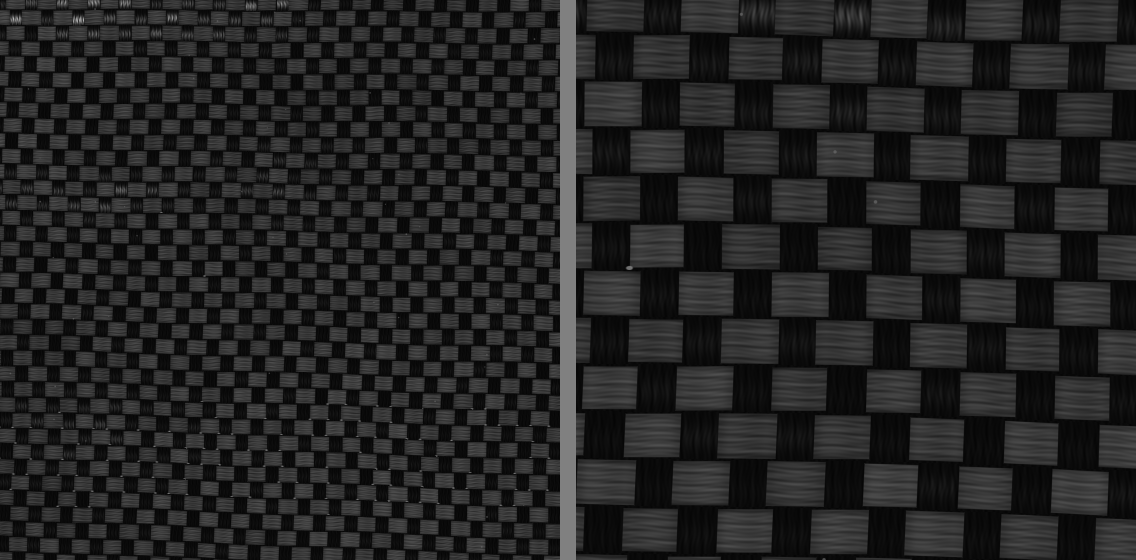
Left: the whole. Right: its middle third, enlarged.
Give the GLSL for this texture, as a WebGL 1 fragment shader.

```glsl
precision highp float;
// Dark plain-weave carbon cloth: grey horizontal tows in a checker layout over
// near-black vertical tows. A slightly fanned grid places the tows; layered
// sines make the fibres, hashes vary each tow, cellular noise scatters dust.
uniform vec2 u_resolution;

#define COLS 17.8            // tows across, per row
#define ROWS 35.6            // rows down
#define ORIGIN vec2(0.4957, 0.5738)
#define LEAN 0.024           // sideways lean of the columns
#define TILT 0.018           // slope of the rows at mid height
#define FAN 0.033            // growth of the slope downwards
#define TOW_HALF vec2(0.295, 0.462)
#define TOW_GREY 0.222
#define GAP_GREY 0.022
#define FIBRE_DEPTH 0.052
#define DUST_CELLS 34.0

float hash(vec2 p) {
  return fract(sin(dot(mod(p, 97.0), vec2(12.99, 78.23))) * 4375.85);
}

// Fine strands running along x, stacked along y; roughly -1 to 1
float fibres(vec2 p, float seed) {
  float bend = 0.7 * sin(p.x * 5.0 + seed * 40.0);
  float s = sin(p.y * 29.0 + bend + seed * 17.0);
  s += 0.9 * sin(p.y * 47.0 - bend * 1.6 + p.x * 4.0 + seed * 51.0);
  s += 0.7 * sin(p.y * 71.0 + 2.0 * sin(p.x * 9.0 + seed * 23.0));
  return s / 2.1;
}

// Nearest speck of a sparse cellular grid, as coverage
float dust(vec2 p, float px) {
  vec2 cell = floor(p * DUST_CELLS);
  vec2 spot = 0.2 + 0.6 * vec2(hash(cell + 3.1), hash(cell + 8.7));
  float d = length(p * DUST_CELLS - cell - spot) / DUST_CELLS;
  float size = mix(0.0006, 0.0014, hash(cell + 5.3));
  return step(0.955, hash(cell)) * (1.0 - smoothstep(size - px, size + px, d));
}

// Places where the vertical tows catch the light
float sheen(vec2 p) {
  float top = smoothstep(0.89, 1.0, p.y) * (1.0 - smoothstep(0.42, 0.62, p.x));
  float left = exp(-dot((p - vec2(0.12, 0.65)) * vec2(6.0, 28.0),
                        (p - vec2(0.12, 0.65)) * vec2(6.0, 28.0)));
  float low = exp(-dot((p - vec2(0.12, 0.23)) * vec2(4.5, 16.0),
                       (p - vec2(0.12, 0.23)) * vec2(4.5, 16.0)));
  float mid = exp(-dot((p - vec2(0.48, 0.67)) * vec2(8.0, 14.0),
                       (p - vec2(0.48, 0.67)) * vec2(8.0, 14.0)));
  return 1.1 * top + 0.65 * left + 0.3 * low + 0.3 * mid;
}

void main() {
  vec2 p = gl_FragCoord.xy / u_resolution;
  float px = 0.75 / u_resolution.y;

  // Fanned, gently wavering weave grid
  vec2 c = p - ORIGIN;
  vec2 q = vec2(c.x - LEAN * c.y, c.y + c.x * (TILT - FAN * c.y));
  q += 0.0011 * vec2(sin(p.y * 19.0 + p.x * 5.0), sin(p.x * 16.0 + p.y * 7.0));
  q *= vec2(COLS, ROWS);
  float row = floor(q.y + 0.5);
  float u = q.x - 0.5 * mod(row, 2.0);
  u += 0.05 * (hash(vec2(row, 4.0)) - 0.5);
  float v = q.y - row;

  // Horizontal tow: slightly uneven box
  vec2 id = vec2(floor(u + 0.5), row);
  float seed = hash(id + 41.0);
  vec2 t = vec2(u - id.x, v);
  t.y += t.x * 0.06 * (hash(id + 19.0) - 0.5);
  vec2 halfSize = TOW_HALF + vec2(0.03, 0.03) * (seed - 0.5);
  vec2 e = (abs(t) - halfSize) / vec2(COLS, ROWS);
  float tow = 1.0 - smoothstep(-px, px, max(e.x, e.y));
  float towGrey = TOW_GREY + 0.04 * (hash(id + 7.0) - 0.5);
  towGrey += FIBRE_DEPTH * fibres(t, seed) + 0.012 * sin(t.x * 13.0 + seed * 30.0);
  towGrey *= 1.0 - 0.25 * smoothstep(0.3, 0.48, abs(t.y));
  towGrey *= 1.0 - 0.12 * smoothstep(0.18, 0.3, abs(t.x));
  towGrey += 0.018 * sin(p.x * 4.0 - 1.0) * sin(p.y * 5.0 + 0.6);

  // Vertical tow in the gap: faint strands and a patchy glint
  vec2 gapId = vec2(floor(u), row);
  vec2 g = vec2(fract(u) - 0.5, v);
  float gapSeed = hash(gapId + 61.0);
  float strands = 0.5 + 0.5 * fibres(vec2(g.y, g.x * 2.0), gapSeed);
  float away = (g.y + 0.22 - 0.2 * gapSeed) / 0.26;
  float glint = exp(-away * away) * (1.0 - smoothstep(0.14, 0.22, abs(g.x)));
  float shine = 0.07 * gapSeed + sheen(p) * mix(0.15, 1.0, hash(gapId + 29.0));
  float gapGrey = GAP_GREY + 0.025 * strands;
  gapGrey += glint * shine * (0.25 + 0.6 * strands);

  float grey = mix(gapGrey, towGrey, tow);

  // Pale stitches at some tow corners in the lower rows
  vec2 corner = vec2(abs(t.x) - 0.29, t.y + 0.46) / vec2(COLS, ROWS);
  float chance = 0.45 * smoothstep(0.06, 0.12, p.y) * (1.0 - smoothstep(0.24, 0.3, p.y));
  float stitch = step(hash(id + step(0.0, t.x) * 13.0 + 2.0), chance);
  stitch *= 1.0 - smoothstep(0.0012 - px, 0.0012 + px, length(corner * vec2(0.6, 1.0)));
  grey = mix(grey, 0.55, stitch * 0.8);

  grey = mix(grey, 0.42, 0.7 * dust(p, px));
  gl_FragColor = vec4(vec3(clamp(grey, 0.0, 1.0)), 1.0);
}
```
